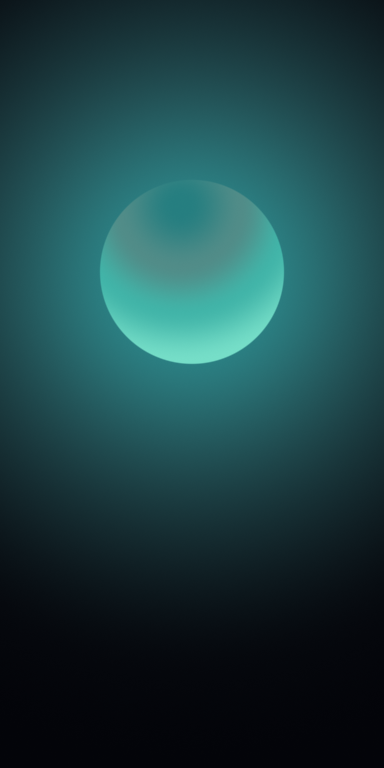
Write a Shadertoy shader that draws this background.

```glsl
// A glowing teal orb floating in a dark, softly lit void.

#define ORB_CENTER  vec2(0.5, 0.646)  // fraction of the canvas
#define ORB_RADIUS  0.2396            // lengths are in canvas widths
#define CORE_OFFSET vec2(-0.03, 0.172)
#define GLOW_OFFSET vec2(0.0, -0.018)
#define GLOW_SIZE   0.36
#define HALO_INNER  0.20
#define HALO_OUTER  1.05

const vec3 VOID_COLOR = vec3(0.012, 0.016, 0.035);
const vec3 HAZE_COLOR = vec3(0.032, 0.048, 0.068);
const vec3 HALO_COLOR = vec3(0.130, 0.305, 0.302);
const vec3 GLOW_COLOR = vec3(0.010, 0.215, 0.208);

const vec3 CORE_COLOR = vec3(0.148, 0.495, 0.502);
const vec3 ASH_COLOR  = vec3(0.318, 0.549, 0.533);
const vec3 TEAL_COLOR = vec3(0.255, 0.706, 0.659);
const vec3 MINT_COLOR = vec3(0.463, 0.871, 0.784);

// Broad halo plus a tighter glow hanging slightly below the orb
vec3 backdrop(vec2 p) {
    float d = length(p);
    float glowDist = length(p - GLOW_OFFSET) / GLOW_SIZE;
    float haze = 1.0 - smoothstep(0.7, 1.3, d);
    float halo = 1.0 - smoothstep(HALO_INNER, HALO_OUTER, d);
    vec3 color = mix(VOID_COLOR, HAZE_COLOR, haze);
    return color + HALO_COLOR * halo + GLOW_COLOR * exp(-glowDist * glowDist);
}

// Off-center radial gradient from a deep core to a bright lower rim
vec3 orbSurface(vec2 p) {
    float d = length(p - CORE_OFFSET);
    vec3 color = mix(CORE_COLOR, ASH_COLOR, smoothstep(0.02, 0.165, d));
    color = mix(color, TEAL_COLOR, smoothstep(0.155, 0.285, d));
    return mix(color, MINT_COLOR, smoothstep(0.27, 0.41, d));
}

// Fine grain to hide banding in the dark gradients
float grain(vec2 p) {
    return fract(sin(dot(p, vec2(12.99, 78.23))) * 43758.5) - 0.5;
}

void mainImage(out vec4 fragColor, in vec2 fragCoord) {
    vec2 p = (fragCoord - ORB_CENTER * iResolution.xy) / iResolution.x;
    float pixel = 1.0 / iResolution.x;

    float edge = length(p) - ORB_RADIUS;
    float orbMask = 1.0 - smoothstep(-pixel, pixel, edge);
    vec3 color = mix(backdrop(p), orbSurface(p), orbMask);

    color += grain(fragCoord) / 255.0;
    fragColor = vec4(clamp(color, 0.0, 1.0), 1.0);
}
```
